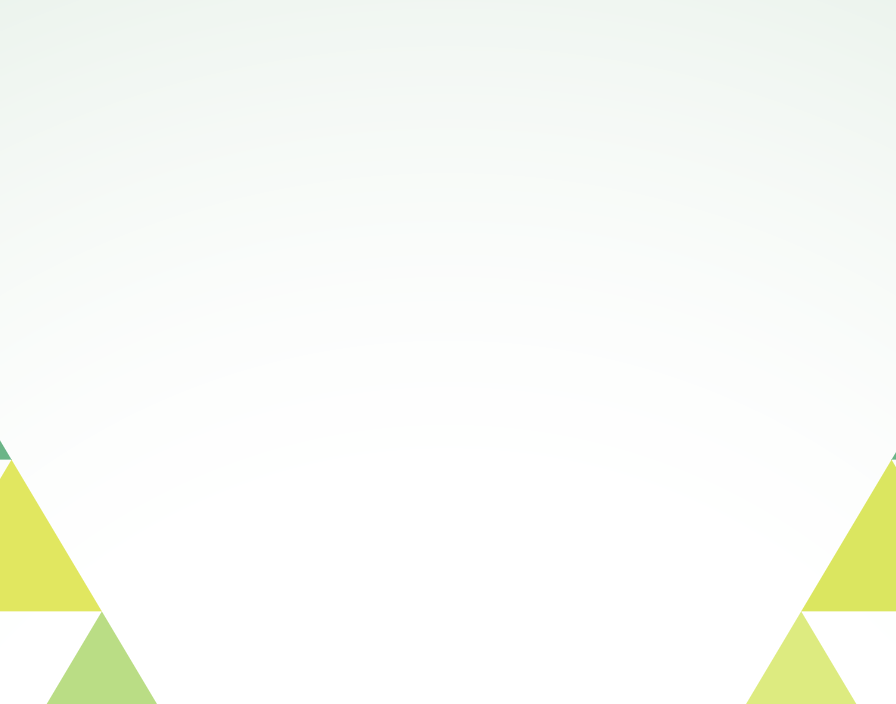
Give the GLSL for this background, as a Shadertoy shader.

```glsl
// Pale radial glow with stepped, mirrored triangles in the lower corners.

// Lengths are in canvas heights; x is measured from the mirror axis.
const float AXIS_SHIFT = 0.005;
const int   ROWS = 3;
const float ROW_HEIGHT = 0.2155;
const float HALF_BASE = 0.1283;
const vec2  FIRST_APEX = vec2(0.4967, 0.1316);

const vec2  GLOW_CENTER = vec2(-0.005, -0.495);
const float GLOW_INNER = 0.77;
const float GLOW_OUTER = 1.63;
const float GLOW_CURVE = 1.6;
const vec3  GLOW_COLOR = vec3(1.0);
const vec3  RIM_COLOR = vec3(0.925, 0.955, 0.930);

const vec3 GREEN = vec3(0.73, 0.865, 0.52);
const vec3 LIME = vec3(0.868, 0.922, 0.50);
const vec3 YELLOW_LEFT = vec3(0.882, 0.906, 0.375);
const vec3 YELLOW_RIGHT = vec3(0.858, 0.900, 0.375);
const vec3 TEAL = vec3(0.42, 0.71, 0.53);

// Signed distance to an upright triangle, with q relative to its apex.
float triangleDistance(vec2 q) {
    vec2 sideNormal = normalize(vec2(ROW_HEIGHT, HALF_BASE));
    float side = dot(vec2(abs(q.x), q.y), sideNormal);
    return max(side, -q.y - ROW_HEIGHT);
}

vec3 rowColor(int row, bool isLeft) {
    if (row == 0) return isLeft ? GREEN : LIME;
    if (row == 1) return isLeft ? YELLOW_LEFT : YELLOW_RIGHT;
    return TEAL;
}

vec3 background(vec2 p) {
    float radius = length(p - GLOW_CENTER);
    float fade = clamp((radius - GLOW_INNER) / (GLOW_OUTER - GLOW_INNER), 0.0, 1.0);
    return mix(GLOW_COLOR, RIM_COLOR, pow(fade, GLOW_CURVE));
}

void mainImage(out vec4 fragColor, in vec2 fragCoord) {
    float pixel = 1.0 / iResolution.y;
    vec2 p = (fragCoord - vec2(0.5 * iResolution.x, 0.0)) * pixel;
    p.x -= AXIS_SHIFT;
    vec3 color = background(p);

    // Each row steps outward by half a base and up by one height.
    vec2 mirrored = vec2(abs(p.x), p.y);
    for (int row = 0; row < ROWS; row++) {
        vec2 apex = FIRST_APEX + float(row) * vec2(HALF_BASE, ROW_HEIGHT);
        float coverage = clamp(0.5 - triangleDistance(mirrored - apex) / pixel, 0.0, 1.0);
        color = mix(color, rowColor(row, p.x < 0.0), coverage);
    }
    fragColor = vec4(color, 1.0);
}
```
